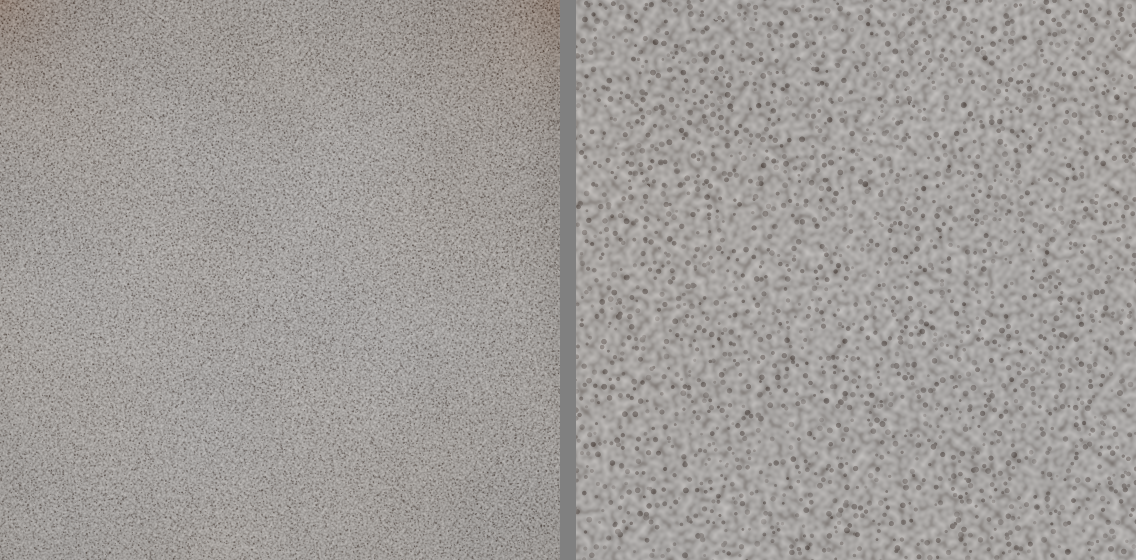
Left: the whole. Right: its middle third, enlarged.
Give the GLSL for this texture, as a Shadertoy shader.

```glsl
// Fine speckled grey stone: pale ground, dense grain, tiny brown-black flecks and faint stains.

vec3 hash3(vec2 p) {
    vec3 q = fract(vec3(p.xyx) * vec3(0.1031, 0.1030, 0.0973));
    q += dot(q, q.yxz + 33.33);
    return fract((q.xxy + q.yzz) * q.zyx);
}

float cornerDot(vec2 cell, vec2 offset) {
    float angle = 6.2832 * hash3(cell + 57.0).x;
    return dot(vec2(cos(angle), sin(angle)), offset);
}

float gradientNoise(vec2 p) {
    vec2 i = floor(p), f = p - i;
    vec2 u = f * f * f * (f * (f * 6.0 - 15.0) + 10.0);
    vec2 e = vec2(1.0, 0.0);
    float low = mix(cornerDot(i, f), cornerDot(i + e, f - e), u.x);
    float high = mix(cornerDot(i + e.yx, f - e.yx), cornerDot(i + 1.0, f - 1.0), u.x);
    return mix(low, high, u.y);
}

// Darkness of round flecks scattered one per cell, softened by about a pixel.
float flecks(vec2 p, float share, float softness) {
    vec2 cell = floor(p);
    float darkness = 0.0;
    for (int y = -1; y <= 1; y++) {
        for (int x = -1; x <= 1; x++) {
            vec2 id = cell + vec2(x, y);
            vec3 place = hash3(id + 11.0);
            vec3 look = hash3(id + 371.0);
            float radius = mix(0.16, 0.36, look.x);
            float d = length(p - id - place.xy);
            float cover = 1.0 - smoothstep(max(radius - softness, 0.0), radius + softness, d);
            darkness = max(darkness, cover * step(look.y, share) * mix(0.45, 1.0, look.z));
        }
    }
    return darkness;
}

void mainImage(out vec4 fragColor, in vec2 fragCoord) {
    vec2 uv = fragCoord / iResolution.xy;
    vec2 p = fragCoord / iResolution.y;
    vec2 turned = mat2(0.8, 0.6, -0.6, 0.8) * p;

    // Pale ground with broad cloudy stains and a faint woven streak
    float cloud = gradientNoise(p * 3.5 + 4.0) + 0.6 * gradientNoise(p * 9.0 + 20.0);
    float weave = gradientNoise(p * vec2(7.0, 75.0)) + gradientNoise(p * vec2(75.0, 7.0) + 40.0);
    vec3 color = vec3(0.660, 0.646, 0.633) + 0.022 * cloud + 0.008 * weave;
    color += vec3(0.006, 0.0, -0.007) * gradientNoise(p * 4.0 + 70.0);

    // Darker rim, with a cool lighter middle
    vec2 fromCenter = uv - vec2(0.47, 0.46);
    color -= 0.10 * dot(fromCenter, fromCenter);
    color += vec3(0.004, 0.008, 0.014) * exp(-9.0 * dot(fromCenter, fromCenter));
    color -= 0.025 * smoothstep(0.93, 1.0, uv.x) * smoothstep(0.1, 0.5, uv.y);

    // Rusty tint in the upper corners
    float rust = exp(-9.0 * length(uv - vec2(0.0, 1.0))) + exp(-8.0 * length(uv - 1.0));
    color -= vec3(0.01, 0.06, 0.09) * rust;

    // Dense fine grain, skewed towards the dark side
    float grain = gradientNoise(turned * 245.0) + 0.45 * gradientNoise(turned.yx * 130.0 + 9.0);
    color += 0.13 * grain - 0.10 * max(-grain - 0.15, 0.0) * vec3(0.8, 1.0, 1.1);

    // Brown-black flecks, thicker towards the top
    float share = 0.42 + 0.12 * uv.y + 0.15 * cloud * -0.5;
    float fleck = flecks(turned * 205.0 + 300.0, share, 0.55 * 205.0 / iResolution.y);
    color -= fleck * vec3(0.185, 0.20, 0.205);

    fragColor = vec4(clamp(color, 0.0, 1.0), 1.0);
}
```
